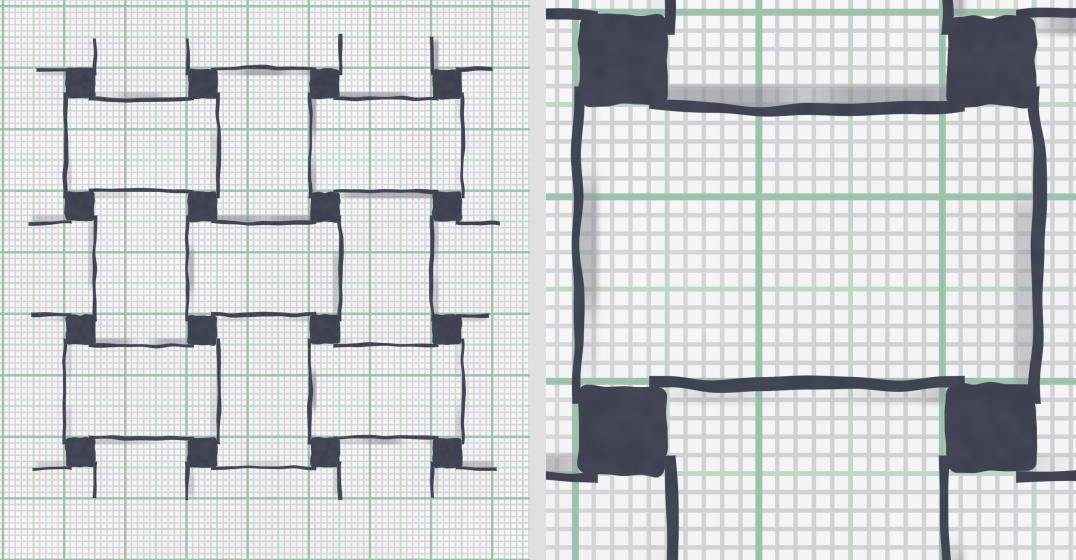
Left: the whole. Right: its middle third, enlarged.
Write a Shadertoy shader that draws this pattern.

```glsl
// Hand-inked basket weave on graph paper: a 4 x 4 set of filled knots joined by
// wobbly strokes that swap sides by parity, with pencil shading at strip ends.
// All distances are in cells (one cell = one knot spacing), y pointing down.

const vec2  PITCH      = vec2(0.2184, 0.2197); // knot spacing, in canvas heights
const vec2  FIRST_KNOT = vec2(0.1432, 0.8503); // upper left knot
const float LAST       = 3.0;    // index of the last knot per axis
const float KNOT       = 0.121;  // half size of a knot
const float KNOT_ROUND = 0.028;
const float STROKE     = 0.0145; // half width of an ink stroke
const float REACH      = 0.39;   // length of the loose outer ends
const float BOW        = 0.022;  // outward bulge of strokes
const float SHADE_WIDTH = 0.065;
const float GRID_PHASE = -0.131;

const vec3 PAPER  = vec3(0.972, 0.970, 0.976);
const vec3 FINE   = vec3(0.815, 0.815, 0.825);
const vec3 MEDIUM = vec3(0.735, 0.850, 0.775);
const vec3 MAJOR  = vec3(0.610, 0.755, 0.665);
const vec3 PENCIL = vec3(0.56, 0.56, 0.59);
const vec3 INK    = vec3(0.255, 0.265, 0.320);

float hash(vec2 p) {
    vec3 q = fract(vec3(p.xyx) * 0.1031);
    q += dot(q, q.yzx + 33.33);
    return fract((q.x + q.y) * q.z);
}

float noise(vec2 p) {
    vec2 i = floor(p), f = fract(p);
    f = f * f * (3.0 - 2.0 * f);
    return mix(mix(hash(i), hash(i + vec2(1, 0)), f.x),
               mix(hash(i + vec2(0, 1)), hash(i + vec2(1, 1)), f.x), f.y);
}

// Antialiased coverage of a signed distance
float cover(float d, float px) {
    return 1.0 - smoothstep(-0.75 * px, 0.75 * px, d);
}

// Ruled lines in both directions
float ruling(vec2 p, float spacing, float halfWidth, float px) {
    vec2 d = abs(fract(p / spacing + 0.5) - 0.5) * spacing;
    return cover(min(d.x, d.y) - halfWidth, px);
}

vec3 graphPaper(vec2 p, float px) {
    vec2 g = p - GRID_PHASE;
    vec3 col = PAPER - 0.022 * noise(p * 1.3 + 20.0);
    float fade = 0.8 + 0.2 * noise(p * 2.5 + 7.0);
    col = mix(col, FINE, fade * ruling(g, 0.05, 0.006, px));
    col = mix(col, MEDIUM, 0.85 * ruling(g, 0.25, 0.0065, px));
    return mix(col, MAJOR, 0.95 * ruling(g, 0.5, 0.0095, px));
}

// One family of strokes: x = ink coverage, y = pencil shading.
// turn picks which side of the knot line the even strokes take.
vec2 strokes(float along, float across, float turn, float seed, float px) {
    float i = floor(along);
    float j = clamp(round(across), 0.0, LAST);
    float side = mod(i + j, 2.0) < 0.5 ? turn : -turn;
    float t = along - i;
    float outward = (across - j) * side - KNOT;
    vec2 id = vec2(i, j) + seed;
    float rnd = hash(id);

    // Limits: between knots, and short loose ends at the border
    float loose = max(-along, along - LAST) - REACH - 0.1 * (rnd - 0.5);
    float limit = max(loose, max(0.07 - t, t - 0.93));

    // Main stroke, then a thinner second pass that drifts off it
    float arch = sin(3.14159 * t);
    float wobble = 0.016 * (noise(vec2(along * 8.0, j * 7.0 + seed)) - 0.5);
    float width = STROKE * (0.65 + 0.7 * noise(vec2(along * 6.0, j * 5.0 + seed + 3.0)));
    float path = BOW * arch * (rnd - 0.2) + wobble;
    float d = abs(outward - path) - width;
    float drift = (hash(id + 9.0) - 0.5) * 0.05 * (t - 0.5);
    d = min(d, abs(outward - path - drift) - 0.5 * STROKE);
    float ink = cover(max(d, limit), px);

    // Patchy pencil band on the inner side
    float band = smoothstep(-SHADE_WIDTH, -0.6 * SHADE_WIDTH, outward)
               * (1.0 - smoothstep(-0.01, 0.01, outward - path));
    float patchy = smoothstep(0.15, 0.75, noise(vec2(along * 4.0, j * 3.0 + seed + 6.0)));
    float shade = band * patchy * (0.2 + 0.5 * hash(id + 4.0)) * cover(limit + 0.03, 0.04);
    return vec2(ink, shade);
}

// Filled rounded squares with a slightly uneven edge
float knots(vec2 p, float px) {
    vec2 id = clamp(round(p), 0.0, LAST);
    vec2 jitter = 0.012 * (vec2(hash(id + 31.0), hash(id + 47.0)) - 0.5);
    vec2 q = abs(p - id - jitter) - KNOT + KNOT_ROUND;
    float d = length(max(q, 0.0)) + min(max(q.x, q.y), 0.0) - KNOT_ROUND;
    return cover(d + 0.014 * (noise(p * 22.0 + 60.0) - 0.5), px);
}

void mainImage(out vec4 fragColor, in vec2 fragCoord) {
    vec2 p = (fragCoord / iResolution.y - FIRST_KNOT) / PITCH * vec2(1.0, -1.0);
    float px = 1.0 / (iResolution.y * PITCH.y);

    vec2 across = strokes(p.x, p.y, 1.0, 11.0, px);
    vec2 down = strokes(p.y, p.x, -1.0, 73.0, px);
    float ink = max(max(across.x, down.x), knots(p, px));

    vec3 col = graphPaper(p, px);
    col = mix(col, PENCIL, max(across.y, down.y));
    col = mix(col, INK + 0.03 * (noise(p * 30.0) - 0.5), ink);
    fragColor = vec4(col, 1.0);
}
```
